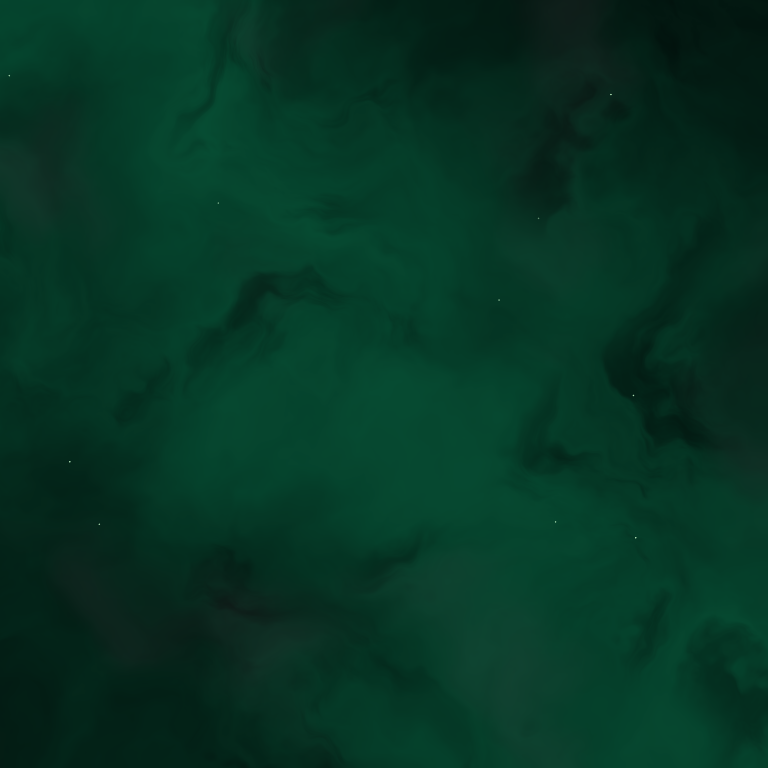
This texture is drawn by a Shadertoy shader. Its source:

```glsl
#define VOID_COLOR vec3(0.006, 0.035, 0.028)
#define GLOW_COLOR vec3(0.026, 0.335, 0.222)
#define HAZE_COLOR vec3(0.050, 0.012, 0.028)
#define STAR_COLOR vec3(0.70, 0.90, 0.72)
#define BAND_NORMAL vec2(0.755, 0.656)
#define BAND_FALLOFF 5.0
#define CLOUD_SCALE 3.0
#define WARP 0.9
#define SMOKE_DEPTH 0.40
#define STAR_GRID 9.0
#define STAR_SHARE 0.18
#define STAR_RADIUS 0.001

vec2 hash2(vec2 p) {
    vec3 q = fract(p.xyx * vec3(0.1031, 0.1030, 0.0973));
    q += dot(q, q.yzx + 33.33);
    return fract((q.xx + q.yz) * q.zy);
}

vec2 gradient(vec2 cell) {
    float angle = 6.28319 * hash2(cell + 57.0).x;
    return vec2(cos(angle), sin(angle));
}

float gradientNoise(vec2 p) {
    vec2 i = floor(p), f = p - i;
    vec2 u = f * f * f * (f * (f * 6.0 - 15.0) + 10.0);
    vec2 e = vec2(0.0, 1.0);
    float low = mix(dot(gradient(i), f),
                    dot(gradient(i + e.yx), f - e.yx), u.x);
    float high = mix(dot(gradient(i + e.xy), f - e.xy),
                     dot(gradient(i + e.yy), f - e.yy), u.x);
    return mix(low, high, u.y);
}

float fbm(vec2 p, int octaves) {
    const mat2 turn = mat2(1.6, 1.2, -1.2, 1.6);
    float sum = 0.0, amplitude = 0.6;
    for (int i = 0; i < octaves; i++) {
        sum += amplitude * gradientNoise(p);
        p = turn * p + 7.3;
        amplitude *= 0.5;
    }
    return sum;
}

float softBlob(vec2 p, vec2 center, float size) {
    vec2 d = (p - center) / size;
    return exp(-dot(d, d));
}

// Diagonal glowing band with darker pockets on both sides
float broadLight(vec2 p) {
    float d = dot(p - 0.5, BAND_NORMAL);
    float light = 0.20 + 0.61 * exp(-BAND_FALLOFF * d * d);
    light -= 0.28 * softBlob(p, vec2(0.74, 0.98), 0.30);
    light -= 0.32 * softBlob(p, vec2(0.40, 0.24), 0.14);
    light -= 0.22 * softBlob(p, vec2(0.06, 0.78), 0.13);
    light += 0.14 * softBlob(p, vec2(0.88, 0.72), 0.15);
    light += 0.16 * softBlob(p, vec2(0.26, 0.42), 0.13);
    return light;
}

// Sparse pinpoint stars, one candidate per grid cell
float stars(vec2 p, float pixel) {
    vec2 cell = floor(p * STAR_GRID);
    vec2 pick = hash2(cell + 113.0);
    vec2 center = (cell + 0.1 + 0.8 * hash2(cell + 31.0)) / STAR_GRID;
    float disc = 1.0 - smoothstep(STAR_RADIUS - 0.5 * pixel,
                                  STAR_RADIUS + 0.5 * pixel,
                                  distance(p, center));
    return disc * step(pick.x, STAR_SHARE) * mix(0.5, 1.0, pick.y);
}

void mainImage(out vec4 fragColor, in vec2 fragCoord) {
    vec2 p = fragCoord / iResolution.y;
    vec2 q = p * CLOUD_SCALE;

    // Warped cloud coordinates
    vec2 drift = vec2(fbm(q + 3.7, 5), fbm(q + 19.2, 5));
    vec2 curl = q + WARP * drift;

    // Broad clouds, then patches of wispy dark smoke
    float light = broadLight(p + 0.12 * drift);
    light += 0.46 * fbm(curl + 41.0, 5);
    float wisps = fbm(curl * 1.9 + 1.2 * drift.yx + 11.0, 6);
    float patches = smoothstep(-0.25, 0.30, gradientNoise(q * 1.4 + 71.0));
    light -= SMOKE_DEPTH * patches * smoothstep(0.0, 0.36, wisps);
    light += 0.18 * wisps * (0.4 + patches);
    light += 0.10 * patches * fbm(curl * 4.5 + 2.0 * drift + 29.0, 4);

    // Gentle limits keep the brightest and darkest clouds soft
    light = 0.55 + 0.50 * tanh((light - 0.55) * 2.0);

    // Green ramp with a faint warm haze
    vec3 color = mix(VOID_COLOR, GLOW_COLOR, light);
    float haze = smoothstep(0.05, 0.45, fbm(q * 1.1 + 0.5 * drift + 87.0, 3));
    color += HAZE_COLOR * haze;

    color = mix(color, STAR_COLOR, stars(p, 1.0 / iResolution.y));
    fragColor = vec4(max(color, 0.0), 1.0);
}
```
